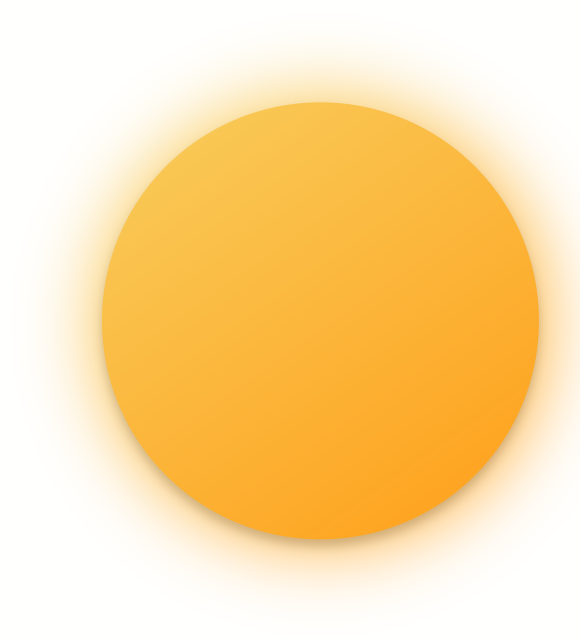
Reproduce this background procedurally as a WebGL 1 fragment shader.

```glsl
precision highp float;
// A warm golden disc on white, with a soft glow and a small shadow below it.
// Glow and shadow are Gaussian-blurred copies of the disc, taken from its
// distance function; a slanted linear gradient tints both disc and glow.

uniform vec2 u_resolution;

// Lengths are fractions of the canvas height.
#define DISC_CENTER vec2(0.5007, 0.4987)
#define DISC_RADIUS 0.3414
#define GRADIENT_ANGLE 2.5307
#define GLOW_BLUR 0.060
#define GLOW_STRENGTH 1.0
#define SHADOW_DROP 0.0115
#define SHADOW_BLUR 0.0078
#define SHADOW_STRENGTH 0.17

const vec3 PAPER = vec3(1.0, 1.0, 0.996);
const vec3 GOLD = vec3(0.973, 0.806, 0.365);
const vec3 ORANGE = vec3(1.0, 0.622, 0.096);

float circleDistance(vec2 p, float radius) {
  return length(p) - radius;
}

// Coverage of a blurred edge: a smooth approximation of the normal integral.
float blurredEdge(float dist, float sigma) {
  float z = clamp(dist / sigma, -4.0, 4.0);
  return 1.0 / (1.0 + exp(z * (1.5976 + 0.07056 * z * z)));
}

// Linear gradient spanning the square that encloses the disc.
vec3 sunGradient(vec2 p) {
  vec2 direction = vec2(sin(GRADIENT_ANGLE), cos(GRADIENT_ANGLE));
  float span = 2.0 * DISC_RADIUS * (abs(direction.x) + abs(direction.y));
  float t = clamp(0.5 + dot(p, direction) / span, 0.0, 1.0);
  return mix(GOLD, ORANGE, t);
}

void main() {
  float pixel = 1.0 / u_resolution.y;
  vec2 p = gl_FragCoord.xy * pixel - DISC_CENTER;
  float disc = circleDistance(p, DISC_RADIUS);
  vec3 sun = sunGradient(p);

  // Wide glow
  vec3 color = mix(PAPER, sun, GLOW_STRENGTH * blurredEdge(disc, GLOW_BLUR));

  // Tight drop shadow
  float shadow = circleDistance(p + vec2(0.0, SHADOW_DROP), DISC_RADIUS);
  color *= 1.0 - SHADOW_STRENGTH * blurredEdge(shadow, SHADOW_BLUR);

  // Disc with an antialiased rim
  color = mix(color, sun, clamp(0.5 - disc / pixel, 0.0, 1.0));

  gl_FragColor = vec4(color, 1.0);
}
```
